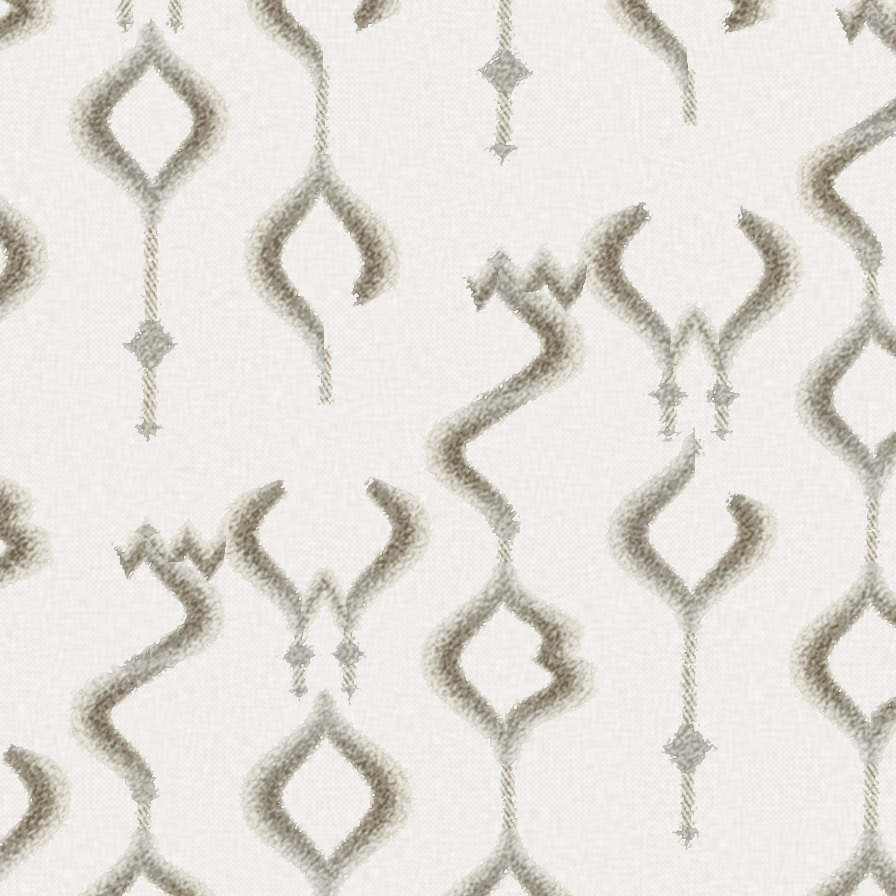
A Shadertoy shader for this pattern:

```glsl
// Embroidered ogee trellis on woven cloth, broken into bulbs, lyres, winding strands and drips.
// A half-drop grid picks one motif per cell; each motif is a few stitched bands whose distance,
// shade and coolness are kept in a vec3, then coloured with thread noise and frayed edges.

const float PI = 3.14159265;
const vec2 CELL = vec2(0.203, 0.30);
const vec2 FIRST = vec2(0.159, 0.857);   // centre of the first motif
const float BULB_HEIGHT = 0.108;         // half height
const float BULB_WIDTH = 0.070;          // half width
const float STEP = 0.002;                // for slopes
const vec3 EMPTY = vec3(1.0, 0.0, 0.0);

vec2 hash2(vec2 p) {
    vec3 h = fract(p.xyx * vec3(0.1031, 0.1030, 0.0973));
    h += dot(h, h.yzx + 33.33);
    return fract((h.xx + h.yz) * h.zy);
}

float cornerSlope(vec2 cell, vec2 corner, vec2 f) {
    return dot(hash2(cell + corner) * 2.0 - 1.0, f - corner);
}

float gradientNoise(vec2 p) {
    vec2 i = floor(p), f = fract(p);
    vec2 u = f * f * f * (f * (f * 6.0 - 15.0) + 10.0);
    float low = mix(cornerSlope(i, vec2(0, 0), f), cornerSlope(i, vec2(1, 0), f), u.x);
    float high = mix(cornerSlope(i, vec2(0, 1), f), cornerSlope(i, vec2(1, 1), f), u.x);
    return mix(low, high, u.y);
}

vec3 nearer(vec3 a, vec3 b) { return a.x < b.x ? a : b; }

// Stitched band: x distance, y shade (darkest on the inner side), z coolness.
vec3 band(float across, float halfWidth, float swell, float lean) {
    float s = across / halfWidth * lean;
    float core = smoothstep(0.8, -0.4, s) * smoothstep(-1.3, -0.5, s);
    return vec3(abs(across) - halfWidth, core * mix(0.55, 0.95, swell), 1.0 - swell);
}

// Narrows a band to a point over a short excess length.
vec3 taper(vec3 b, float excess) { return vec3(b.x + 0.9 * max(excess, 0.0), b.yz); }

float ogee(float y, float kink) {
    float bulge = 0.5 + 0.5 * cos(PI * clamp(y / BULB_HEIGHT, -1.0, 1.0));
    float wave = sin(PI * (y - 0.01) / 0.08);
    return BULB_WIDTH * bulge + kink * bulge * (sqrt(wave * wave + 0.03) - 0.5);
}

vec3 bulbSide(vec2 q, float kink) {
    float centre = ogee(q.y, kink);
    float slope = (ogee(q.y + STEP, kink) - ogee(q.y - STEP, kink)) / (2.0 * STEP);
    float swell = clamp(centre / BULB_WIDTH, 0.0, 1.0);
    float across = (q.x - centre) / sqrt(1.0 + slope * slope);
    vec3 side = band(across, mix(0.013, 0.023, swell), swell, 1.0);
    return taper(side, abs(q.y) - BULB_HEIGHT);
}

float winding(float y) {
    float t = clamp(y / CELL.y, -0.5, 0.5);
    return 0.085 * sin(2.0 * PI * t) * cos(PI * t);
}

vec3 windingStrand(vec2 q) {
    float centre = winding(q.y);
    float slope = (winding(q.y + STEP) - winding(q.y - STEP)) / (2.0 * STEP);
    float across = (q.x - centre) / sqrt(1.0 + slope * slope);
    float swell = min(abs(centre) / 0.06, 1.0);
    vec3 strand = band(across, mix(0.014, 0.023, swell), swell, clamp(centre / 0.02, -1.0, 1.0));
    return taper(strand, abs(q.y) - 0.5 * CELL.y);
}

vec3 stem(vec2 q, float low, float high) {
    float d = max(abs(q.x) - 0.007, max(low - q.y, q.y - high));
    return vec3(d, 0.28 + 0.28 * sin((q.y + 1.5 * q.x) * 600.0), 0.1);
}

vec3 diamond(vec2 q, vec2 size) {
    vec2 r = pow(abs(q) / size + 1e-4, vec2(0.75));
    return vec3((r.x + r.y - 1.0) * size.x * 0.8, 0.5, 1.0);
}

vec3 zigzag(vec2 q, float left, float right) {
    float wave = 0.03 * abs(2.0 * fract(q.x / 0.046) - 1.0);
    vec3 row = band((q.y - wave) / 1.64, 0.014, 0.7, 1.0);
    return taper(row, max(left - q.x, q.x - right));
}

vec3 drip(vec2 q, float top, float bottom, float size) {
    vec3 d = nearer(stem(q, bottom, top), diamond(q - vec2(0, bottom), size * vec2(0.5, 0.6)));
    return nearer(d, diamond(q - vec2(0, mix(bottom, top, 0.5)), size * vec2(1.0, 1.5)));
}

// Open bulb with two cusps at its foot, a chevron between them and a drip below each.
vec3 lyre(vec2 q, float drop) {
    const vec2 CUSP = vec2(0.028, -0.105);
    vec2 m = vec2(abs(q.x), q.y);
    vec3 arm = taper(bulbSide(m - vec2(CUSP.x, 0), 0.0), q.y - 0.045);
    vec2 rise = vec2(0, -0.055) - CUSP;
    float along = clamp(dot(m - CUSP, rise) / dot(rise, rise), 0.0, 1.0);
    vec3 chevron = band(length(m - CUSP - along * rise), 0.013, 0.7, 1.0);
    vec3 drips = drip(m - vec2(CUSP.x, 0), -0.10, drop, 0.020);
    return nearer(nearer(arm, chevron), drips);
}

vec3 bulb(vec2 q, vec2 cell, float kink, float stemTop) {
    float side = q.x < 0.0 ? -1.0 : 1.0;
    vec2 chance = hash2(cell + side * 7.3);
    vec3 arm = bulbSide(vec2(abs(q.x), q.y), kink * (0.5 + 0.5 * side));
    if (chance.x < 0.16) arm = taper(arm, (chance.y < 0.5 ? -q.y : q.y) - 0.025);
    arm.z = mix(arm.z, 1.0, side < 0.0 ? 0.3 : 0.0);
    return nearer(arm, nearer(stem(q, 0.09, stemTop), stem(q, -0.5 * CELL.y, -0.09)));
}

vec3 motif(vec2 q, vec2 cell) {
    float kind = mod(4.0 * cell.x + cell.y, 7.0);
    float chance = hash2(cell + 3.7).x, top = 0.5 * CELL.y;
    if (kind < 0.5) return bulb(q, cell, 0.0, 0.11);
    if (kind < 1.5) return drip(q, top, -0.03, 0.030);
    if (kind < 2.5) return nearer(windingStrand(q), zigzag(q - vec2(0, 0.115), -0.02, 0.085));
    if (kind < 5.5) return bulb(q, cell, kind < 3.5 || chance < 0.3 ? 0.03 : 0.0, top);
    return lyre(q, mix(-0.185, -0.17, chance));
}

vec3 trellis(vec2 p) {
    vec3 nearest = EMPTY;
    for (int i = -1; i <= 1; i++) for (int j = -1; j <= 1; j++) {
        float column = round((p.x - FIRST.x) / CELL.x) + float(i);
        float top = FIRST.y + 0.5 * CELL.y * mod(column, 2.0);
        float row = round((top - p.y) / CELL.y) + float(j);
        vec2 centre = vec2(FIRST.x + column * CELL.x, top - row * CELL.y);
        nearest = nearer(nearest, motif(p - centre, vec2(column, row)));
    }
    return nearest;
}

vec3 threadColour(float shade, float cool) {
    vec3 c = mix(vec3(0.91, 0.89, 0.85), vec3(0.79, 0.77, 0.71), smoothstep(-0.1, 0.35, shade));
    c = mix(c, vec3(0.60, 0.56, 0.49), smoothstep(0.3, 0.8, shade));
    c = mix(c, vec3(0.45, 0.40, 0.32), smoothstep(0.8, 1.15, shade));
    return mix(c, vec3(0.81, 0.82, 0.80) - 0.22 * shade, 0.5 * cool);
}

vec3 cloth(vec2 p) {
    vec2 weave = sin(p * 2.0 * PI * 170.0);
    float slub = gradientNoise(p * vec2(230, 60)) + gradientNoise(p * vec2(60, 230) + 5.0);
    return vec3(0.940, 0.934, 0.924) + 0.012 * weave.x * weave.y + 0.032 * slub;
}

void mainImage(out vec4 fragColor, in vec2 fragCoord) {
    vec2 p = fragCoord / iResolution.y;
    float pixel = 1.0 / iResolution.y;
    float stitch = gradientNoise(vec2(p.x + p.y, p.x - p.y) * vec2(95, 180));
    stitch += 0.7 * gradientNoise(p * 235.0 + 3.0);
    float drift = gradientNoise(p * 5.0);
    vec2 sway = 0.022 * vec2(gradientNoise(p * 3.0 + 8.0), gradientNoise(p * 3.0 + 19.0));

    vec3 ink = trellis(p + sway);
    float cover = smoothstep(pixel, -pixel, ink.x + 0.009 * stitch);
    vec3 thread = threadColour(ink.y + 0.75 * stitch, clamp(ink.z + 0.6 * drift, 0.0, 1.0));
    fragColor = vec4(mix(cloth(p), thread, cover), 1.0);
}
```
